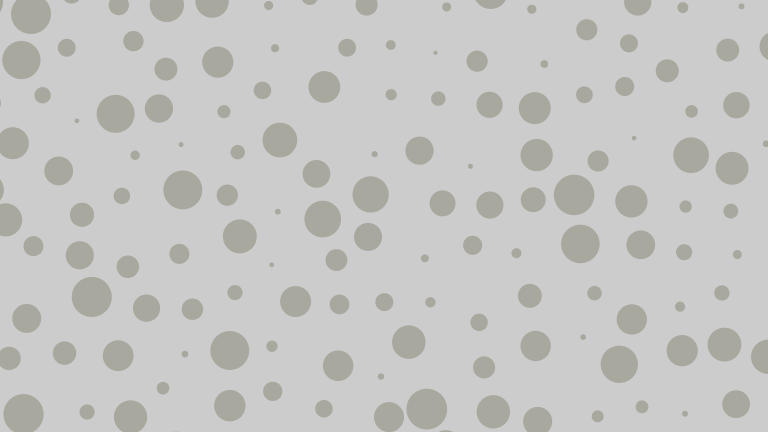
This pattern is drawn by a WebGL 1 fragment shader. Its source:

```glsl
precision highp float;
// Evenly scattered flat grey-olive dots of random size on a light grey ground.

uniform vec2 u_resolution;

#define CELL 0.1167        // mean dot spacing, in canvas heights
#define JITTER 0.84        // random offset inside a cell
#define MIN_GAP 0.9        // spacing the dots are pushed towards, in cells
#define MIN_RADIUS 0.04    // in cells
#define MAX_RADIUS 0.405
#define SEED vec2(37.0, 71.0)
#define GROUND vec3(0.80, 0.80, 0.80)
#define DOT vec3(0.66, 0.66, 0.62)

// Three random values per cell: offset x, offset y, size
vec3 hash3(vec2 cell) {
  vec3 q = fract((cell + SEED).xyx * vec3(0.1031, 0.1030, 0.0973));
  q += dot(q, q.yxz + 33.33);
  return fract((q.xxy + q.yzz) * q.zyx);
}

vec2 jittered(vec2 cell) {
  return cell + 0.5 + JITTER * (hash3(cell).xy - 0.5);
}

// Half of the move that brings two crowded points to the minimum gap
vec2 push(vec2 a, vec2 b) {
  vec2 d = a - b;
  float dist = max(length(d), 0.001);
  return 0.5 * d / dist * max(MIN_GAP - dist, 0.0);
}

// First relaxation: jittered points repel their neighbours
vec2 relaxedOnce(vec2 cell) {
  vec2 point = jittered(cell);
  vec2 shift = vec2(0.0);
  for (int j = -1; j <= 1; j++) {
    for (int i = -1; i <= 1; i++) {
      if (i != 0 || j != 0) {
        shift += push(point, jittered(cell + vec2(float(i), float(j))));
      }
    }
  }
  return point + shift;
}

// Second relaxation: evens out the remaining close pairs
vec2 relaxedTwice(vec2 cell) {
  vec2 point = relaxedOnce(cell);
  vec2 shift = vec2(0.0);
  for (int j = -1; j <= 1; j++) {
    for (int i = -1; i <= 1; i++) {
      if (i != 0 || j != 0) {
        shift += push(point, relaxedOnce(cell + vec2(float(i), float(j))));
      }
    }
  }
  return point + shift;
}

void main() {
  vec2 p = gl_FragCoord.xy / (u_resolution.y * CELL);
  float pixel = 1.0 / (u_resolution.y * CELL);
  vec2 home = floor(p);

  // Signed distance to the nearest dot edge
  float edge = 1.0;
  for (int j = -1; j <= 1; j++) {
    for (int i = -1; i <= 1; i++) {
      vec2 cell = home + vec2(float(i), float(j));
      float radius = mix(MIN_RADIUS, MAX_RADIUS, hash3(cell).z);
      edge = min(edge, length(p - relaxedTwice(cell)) - radius);
    }
  }

  float cover = clamp(0.5 - edge / pixel, 0.0, 1.0);
  gl_FragColor = vec4(mix(GROUND, DOT, cover), 1.0);
}
```
